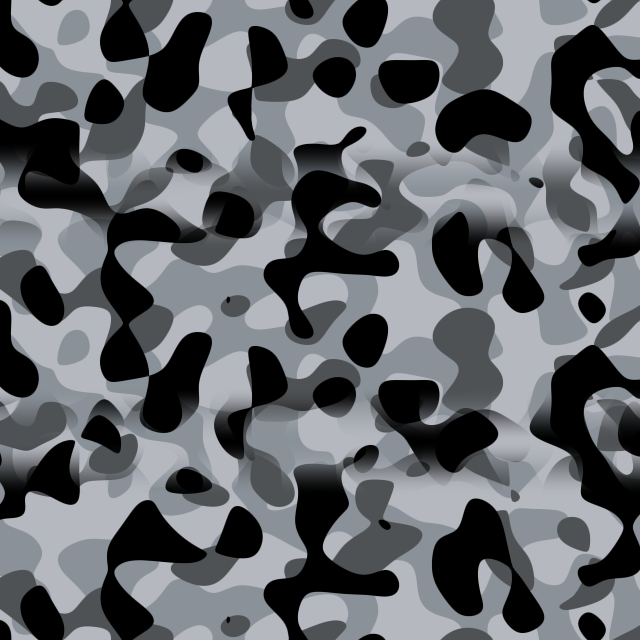
This pattern is drawn by a Shadertoy shader. Its source:

```glsl
const float TAU = 6.2831853;

float hash(float n) {
    return fract(sin(n * 12.9898 + 4.137) * 43758.5453);
}

// Sum of random plane waves: unit variance, repeats every half canvas in y
float blobField(vec2 p, float seed, float drift) {
    const int WAVES = 36;
    float sum = 0.0;
    for (int i = 0; i < WAVES; i++) {
        float id = float(i) + seed * 61.0;
        float angle = TAU * (float(i) + hash(id)) / float(WAVES);
        vec2 wave = mix(3.5, 11.5, hash(id + 0.37)) * vec2(cos(angle), sin(angle));
        wave.y = 2.0 * round(wave.y * 0.5);
        float phase = TAU * hash(id + 0.71) + drift * (hash(id + 0.19) - 0.5);
        sum += cos(TAU * dot(wave, p) + phase);
    }
    return sum * sqrt(2.0 / float(WAVES));
}

// Antialiased coverage of the area where the field exceeds a level
float cover(float field, float level) {
    float blur = 0.6 * fwidth(field) + 1e-5;
    return smoothstep(-blur, blur, field - level);
}

// Four tones stacked from light to black
vec3 camouflage(vec2 p, float drift) {
    vec3 tone = vec3(0.71, 0.72, 0.75);
    tone = mix(tone, vec3(0.54, 0.57, 0.60), cover(blobField(p, 1.0, drift), 0.0));
    tone = mix(tone, vec3(0.31, 0.32, 0.33), cover(blobField(p, 2.0, drift), 0.66));
    return mix(tone, vec3(0.0), cover(blobField(p, 3.0, drift), 0.53));
}

void mainImage(out vec4 fragColor, in vec2 fragCoord) {
    vec2 p = fragCoord / iResolution.y;

    // Two horizontal seams fade into a drifted variant of the pattern
    float seamDistance = min(abs(p.y - 0.694), abs(p.y - 0.31));
    float seam = 1.0 - smoothstep(0.0, 0.085, seamDistance);

    vec3 color = mix(camouflage(p, 0.0), camouflage(p, 4.0), seam);
    fragColor = vec4(color, 1.0);
}
```
